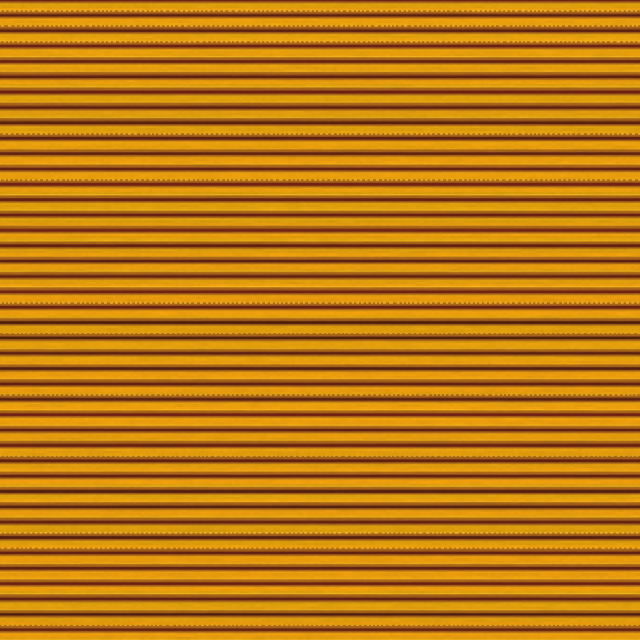
A WebGL 1 fragment shader for this pattern:

```glsl
precision highp float;

uniform vec2 u_resolution;

float hash(vec2 p) {
  return fract(sin(dot(p, vec2(12.9898, 78.233))) * 43758.5453);
}

// Value noise along x, with an independent sequence for each row.
float threadNoise(float x, float row) {
  float cell = floor(x);
  float f = fract(x);
  return mix(hash(vec2(cell, row)), hash(vec2(cell + 1.0, row)), f * f * (3.0 - 2.0 * f));
}

// Soft-edged step from 0 to 1 at the given edge.
float rise(float edge, float t, float blur) {
  return smoothstep(edge - blur, edge + blur, t);
}

void main() {
  vec2 uv = gl_FragCoord.xy / u_resolution;

  // Stripes are counted downward; each one runs from groove to groove.
  float y = (1.0 - uv.y) * 41.67;
  float blur = 0.6 * 41.67 / u_resolution.y;
  float stripe = floor(y + 0.5);
  float t = y - stripe;
  float tone = hash(vec2(stripe, 3.0));

  // Uneven band edges, different on every stripe.
  float shift = (hash(vec2(stripe, 7.0)) - 0.5) * 0.05;
  float grooveHalf = 0.06 + 0.025 * hash(vec2(stripe, 11.0));

  vec3 yellow = mix(vec3(0.88, 0.63, 0.05), vec3(0.90, 0.60, 0.05),
                    smoothstep(0.3, 0.7, tone * 0.7 + 0.3 * (1.0 - uv.y)));
  vec3 ochre = vec3(0.76, 0.52, 0.09);
  vec3 tan = vec3(0.65, 0.39, 0.09);
  vec3 brown = vec3(0.53, 0.27, 0.09);
  vec3 groove = mix(vec3(0.30, 0.13, 0.05), vec3(0.44, 0.13, 0.07), hash(vec2(stripe, 17.0)));

  // Bands from the middle of one yellow strip, over the groove, to the next.
  vec3 color = yellow;
  float highlight = rise(-0.37 + shift, t, blur) * (1.0 - rise(-0.30 + shift, t, blur));
  color = mix(color, vec3(0.94, 0.72, 0.14), highlight * hash(vec2(stripe, 23.0)));
  color = mix(color, ochre, rise(-0.31 + shift, t, blur));
  color = mix(color, tan, rise(-0.26 + shift, t, blur));
  color = mix(color, brown, rise(-0.13 + shift, t, blur));
  color = mix(color, groove, rise(-grooveHalf, t, blur));
  color = mix(color, brown, rise(grooveHalf, t, blur));
  color = mix(color, tan, rise(0.11, t, blur));
  color = mix(color, ochre, rise(0.18, t, blur));
  color = mix(color, yellow, rise(0.23, t, blur));

  // Broken stitches along the lower edge of some strips.
  float stitch = smoothstep(-0.4, 0.4, sin(uv.x * 800.0 + 5.0 * threadNoise(uv.x * 40.0, stripe)));
  float stitchRow = 1.0 - smoothstep(0.03, 0.03 + blur, abs(t + 0.29 - shift));
  color = mix(color, mix(tan, vec3(0.92, 0.68, 0.15), stitch),
              stitchRow * step(0.6, hash(vec2(stripe, 29.0))) * 0.6);

  // Woven grain, and light and dark stripes.
  float row = floor(y * 6.0);
  float grain = threadNoise(uv.x * 170.0, row) + threadNoise(uv.x * 35.0, row + 91.0) - 1.0;
  color *= 1.0 + 0.035 * grain + 0.04 * (hash(vec2(row, 37.0)) - 0.5);
  color *= 1.0 + 0.05 * (tone - 0.5);

  gl_FragColor = vec4(color, 1.0);
}
```
